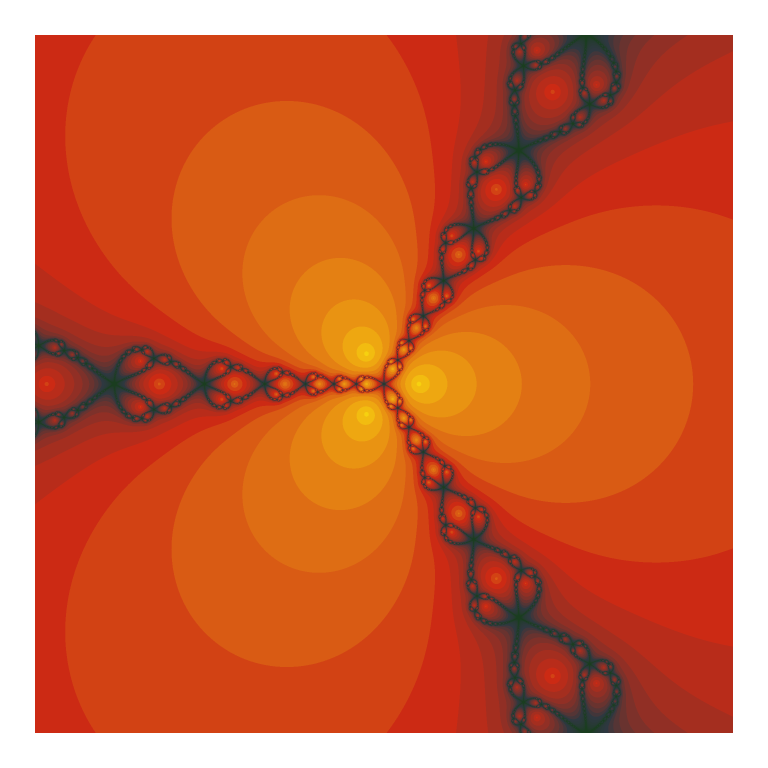
This background is drawn by a WebGL 2 fragment shader. Its source:

```glsl
#version 300 es
precision highp float;

uniform vec2 u_resolution;
out vec4 outColor;

const int MAX_STEPS = 40;
const int SAMPLES = 3;
const float PLOT_HALF = 0.4544;   // half side of the framed square
const float PLANE_HALF = 10.0;    // complex plane extent inside the frame
const float TOLERANCE = 5.48e-5;

vec2 cmul(vec2 a, vec2 b) {
    return vec2(a.x * b.x - a.y * b.y, a.x * b.y + a.y * b.x);
}

vec2 cdiv(vec2 a, vec2 b) {
    return cmul(a, vec2(b.x, -b.y)) / max(dot(b, b), 1e-20);
}

// Newton steps needed to reach a cube root of one
float newtonSteps(vec2 z, float tolerance) {
    for (int i = 0; i < MAX_STEPS; i++) {
        vec2 square = cmul(z, z);
        vec2 residue = cmul(square, z) - vec2(1.0, 0.0);
        if (length(residue) < tolerance) return float(i);
        z -= cdiv(residue, 3.0 * square);
    }
    return float(MAX_STEPS);
}

float ramp(float low, float high, float x) {
    return clamp((x - low) / (high - low), 0.0, 1.0);
}

// Yellow at the roots, through orange and red, to slate and dark green
vec3 palette(float steps) {
    const vec3 yellow = vec3(0.965, 0.82, 0.06);
    const vec3 amber = vec3(0.915, 0.575, 0.07);
    const vec3 orange = vec3(0.85, 0.355, 0.08);
    const vec3 red = vec3(0.80, 0.165, 0.08);
    const vec3 slate = vec3(0.18, 0.22, 0.25);
    const vec3 green = vec3(0.10, 0.24, 0.12);
    vec3 color = mix(yellow, amber, ramp(2.0, 5.0, steps));
    color = mix(color, orange, ramp(5.0, 8.0, steps));
    color = mix(color, red, ramp(8.0, 10.0, steps));
    color = mix(color, slate, ramp(10.0, 18.0, steps));
    return mix(color, green, ramp(18.0, 26.0, steps));
}

// White margin around the fractal square
vec3 scene(vec2 p, float plotHalf, float planeHalf) {
    if (max(abs(p.x), abs(p.y)) > plotHalf) return vec3(1.0);
    vec2 z = p * planeHalf / plotHalf;
    return palette(newtonSteps(z, TOLERANCE));
}

void main() {
    float side = min(u_resolution.x, u_resolution.y);
    vec3 sum = vec3(0.0);

    // Supersampling smooths the bands and the frame
    for (int j = 0; j < SAMPLES; j++) {
        for (int i = 0; i < SAMPLES; i++) {
            vec2 offset = (vec2(i, j) + 0.5) / float(SAMPLES) - 0.5;
            vec2 p = (gl_FragCoord.xy + offset - 0.5 * u_resolution) / side;
            sum += scene(p, PLOT_HALF, PLANE_HALF);
        }
    }
    outColor = vec4(sum / float(SAMPLES * SAMPLES), 1.0);
}
```
